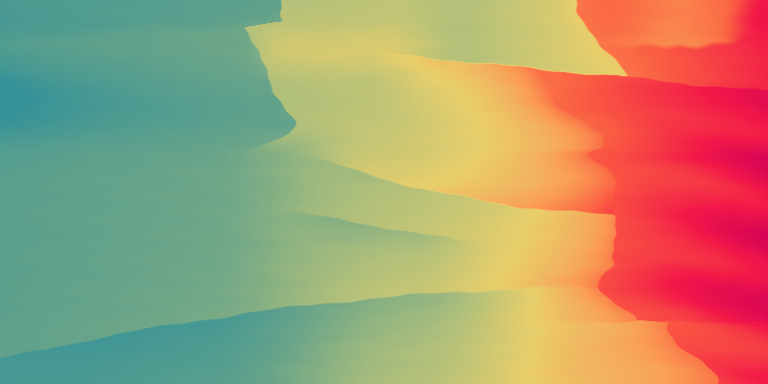
Reproduce this background procedurally as a Shadertoy shader.

```glsl
// Painterly folded gradient flowing from teal through yellow and orange to crimson.

const vec3 PALETTE[8] = vec3[8](
    vec3(.20, .57, .60), vec3(.40, .64, .54), vec3(.69, .75, .48), vec3(.91, .81, .42),
    vec3(.98, .62, .33), vec3(.98, .37, .26), vec3(.95, .10, .28), vec3(.83, .00, .34));

float ramp(float a, float b, float v) { return smoothstep(a, b, v); }

float span(float a, float b, float c, float d, float v) {
    return ramp(a, b, v) * (1. - ramp(c, d, v));
}

float bump(float centre, float width, float v) {
    float k = (v - centre) / width;
    return exp(-k * k);
}

float edge(float d) { return smoothstep(-.003, .003, d); }

// Crisp on one side of a crease, fading away on the other
float fold(float d, float width) { return edge(d) * exp(-max(d, 0.) / width); }

// Left coast, where teal meets yellow; q is the depth below the top
float tealCoast(float q) {
    return .735 - .095 * ramp(.058, .072, q) + .06 * ramp(.07, .2, q)
         + .07 * ramp(.22, .32, q) - .15 * ramp(.32, .42, q);
}

// Right coast, where yellow and orange meet red
float redCoast(float q, float underWedge) {
    return 1.505 + .125 * ramp(.02, .215, q) - .205 * underWedge
         + .15 * ramp(.23, .38, q) - .04 * ramp(.385, .4, q) + .065 * ramp(.4, .47, q)
         - .045 * ramp(.68, .73, q) + .10 * ramp(.74, .835, q)
         + .08 * ramp(.835, .842, q) + .14 * ramp(.85, 1., q);
}

// Teal to orange sheets, as a position along the palette
float coolSheets(float x, float q, float wedge) {
    float coast = mix(ramp(.55, 1.05, x), edge(x - tealCoast(q)), 1. - ramp(.31, .42, q));
    float t = .75 + .6 * x + .9 * coast + .8 * ramp(1., 1.6, x);

    // Blue pool and pale streak on the left
    t -= .75 * exp(-x / .38) * bump(.25, .1, q);
    t -= .2 * bump(.31, .08, q) * (1. - coast);
    t -= .3 * (1. - ramp(.07, .13, q + .06 * x)) * (1. - coast);

    // Upper yellow glow and the orange wedge beneath it
    t += .5 * bump(.13, .06, q) * span(.62, .75, 1., 1.2, x);
    t -= .55 * (1. - edge(wedge)) * ramp(1., 1.25, x);
    t += .7 * fold(wedge, .12) * ramp(.95, 1.15, x);

    // Long middle crease: warm above, olive below
    float k = x - .86;
    float crease = q - (.424 + .33 * k - .2 * k * k);
    float reach = span(.78, .95, 1.58, 1.65, x);
    t += (.45 + .8 * max(k, 0.)) * fold(-crease, .08) * reach;
    t -= .3 * fold(crease, .1) * reach;

    // Green crease, then the broad lower teal sheet
    t -= .6 * fold(q - .555 - .17 * (x - .78), .09) * span(.7, .92, 1.08, 1.3, x);
    float lower = q - (.935 - .23 * x + .07 * x * x);
    t += .15 * fold(-lower, .15);
    t -= .7 * fold(lower, .25) * span(-.5, .4, 1.15, 1.5, x);
    return t;
}

// Red sheets, with slanted crimson fingers
float redSheets(float x, float q, float coast) {
    float t = 4.65 + .6 * ramp(.1, .6, q) + 3. * (x - coast);
    float finger = cos(6.2832 * (q - .25 * (x - 2.) - .43) / .19);
    t += .4 * finger * ramp(1.55, 2., x) * ramp(.2, .4, q);
    float patchFloor = .125 - .15 * max(x - 1.8, 0.) + .004 * sin(70. * x);
    t -= 1. * (1. - ramp(-.012, .006, q - patchFloor))
       * ramp(1.55, 1.8, x) * (1. - ramp(1.88, 1.99, x + .2 * q));
    return t;
}

void mainImage(out vec4 fragColor, in vec2 fragCoord) {
    vec2 p = fragCoord / iResolution.xy * vec2(2., 1.);
    float x = p.x, q = 1. - p.y;

    // Slight brush wobble
    x += .004 * sin(47. * q + 9. * x) + .002 * sin(151. * q - 23. * x);
    q += .003 * sin(19. * x + 8. * q) + .0012 * sin(61. * x + 31. * q);

    float wedge = q - .143 - .1 * (x - 1.04);
    float underWedge = edge(wedge);
    float coast = redCoast(q, underWedge);

    // Orange warms up toward the red coast
    float warmWidth = .04 + .06 * underWedge + .07 * ramp(.84, .95, q);
    float cool = coolSheets(x, q, wedge);
    cool += mix(.3, 1.1, underWedge) * exp(-max(coast - x, 0.) / warmWidth);
    float t = mix(cool, redSheets(x, q, coast), edge(x - coast));

    // Fine streaks fanning out to the right
    float fan = q + .12 * x * (q - .4);
    t += .03 * sin(90. * fan + 3. * sin(5. * x)) * sin(13. * x + 24. * q);

    vec3 color = PALETTE[0];
    for (int i = 1; i < 8; i++)
        color = mix(color, PALETTE[i], clamp(t - float(i - 1), 0., 1.));
    fragColor = vec4(color, 1.);
}
```
